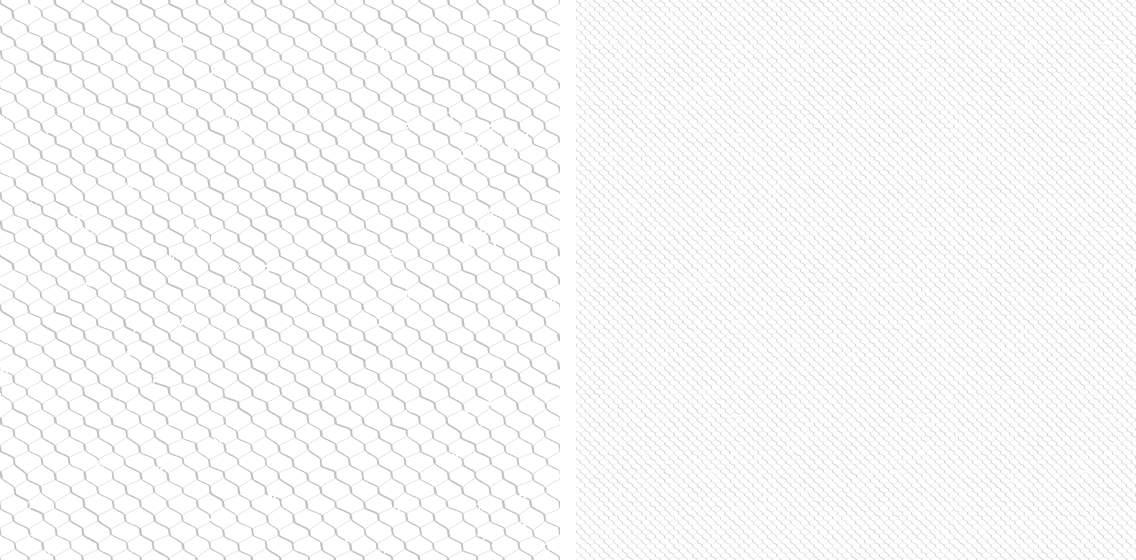
Left, the tile; right, the same tile 3 across and 3 down.
This pattern is drawn by a Shadertoy shader. Its source:

```glsl
// Chain-link wire mesh in pale grey on white: a staggered lattice of short upright
// knots joined by heavy falling strands and hairline rising strands. Each knot is
// jittered and a few are chipped; hashes and noise wrap so the sheet tiles.

const float REPEATS = 20.0;                  // cells across and down
const float GRID = 2.0 * REPEATS;            // half-cell lattice, the working unit
const vec3 PAPER = vec3(1.0);
const vec3 WIRE = vec3(0.755, 0.765, 0.765);
const float KNOT_HALF_HEIGHT = 0.17;
const float KNOT_HALF_WIDTH = 0.078;
const float HEAVY_MIN = 0.036;               // half widths of the strands
const float HEAVY_MAX = 0.068;
const float HAIRLINE = 0.014;
const float JITTER = 0.10;                   // largest knot displacement
const float BEND = 0.62;                     // 0 straight, 1 upright at the knots
const float ROUGHNESS = 0.022;
const float CHIPPED_SHARE = 0.09;
const float CHIP_RADIUS = 0.42;
const float GRAIN = 8.0;                     // noise cells per lattice unit

// Integer hash giving three values in 0..1
vec3 hash3(vec2 cell, uint salt) {
    uvec3 v = uvec3(uvec2(cell), salt) * 1664525u + 1013904223u;
    v.x += v.y * v.z; v.y += v.z * v.x; v.z += v.x * v.y;
    v ^= v >> 16u;
    v.x += v.y * v.z; v.y += v.z * v.x; v.z += v.x * v.y;
    return vec3(v >> 8u) / 16777216.0;
}

// Value noise with a whole-number period
float wrappedNoise(vec2 p, float period) {
    vec2 i = floor(p), f = fract(p);
    f = f * f * (3.0 - 2.0 * f);
    vec2 lo = mod(i, period), hi = mod(i + 1.0, period);
    float bottom = mix(hash3(lo, 7u).x, hash3(vec2(hi.x, lo.y), 7u).x, f.x);
    float top = mix(hash3(vec2(lo.x, hi.y), 7u).x, hash3(hi, 7u).x, f.x);
    return mix(bottom, top, f.y);
}

// Area-preserving coverage, so hairlines fade instead of vanishing
float coverage(float dist, float halfWidth, float pixel) {
    return clamp(halfWidth + 0.5 * pixel - dist, 0.0, min(2.0 * halfWidth, pixel)) / pixel;
}

// Displaced centre of a knot
vec2 knotCentre(vec2 node) {
    return node + JITTER * (2.0 * hash3(mod(node, GRID), 1u).xy - 1.0);
}

float knotHalfHeight(vec2 node) {
    return KNOT_HALF_HEIGHT * mix(0.75, 1.25, hash3(mod(node, GRID), 1u).z);
}

// Distance to an S-shaped strand from its upper end to its lower end
float strandDistance(vec2 p, vec2 upper, vec2 lower) {
    float drop = upper.y - lower.y;
    float along = (upper.y - p.y) / drop;
    float t = clamp(along, 0.0, 1.0);
    float s = mix(t, t * t * (3.0 - 2.0 * t), BEND);
    float slope = mix(1.0, 6.0 * t * (1.0 - t), BEND) * (lower.x - upper.x) / drop;
    float sideways = (p.x - mix(upper.x, lower.x, s)) / sqrt(1.0 + slope * slope);
    return length(vec2(sideways, (along - t) * drop));
}

float knotDistance(vec2 p, vec2 centre, float halfHeight) {
    p -= centre;
    p.x += 0.16 * p.y;                       // slight lean along the heavy strand
    p.y -= clamp(p.y, -halfHeight, halfHeight);
    return length(p);
}

void mainImage(out vec4 fragColor, in vec2 fragCoord) {
    vec2 p = fragCoord / iResolution.xy * GRID;
    float pixel = GRID / min(iResolution.x, iResolution.y);
    float grain = wrappedNoise(p * GRAIN, GRID * GRAIN);
    float rough = ROUGHNESS * (grain - 0.5);

    // Nearest knot along the two diagonal lattice axes
    vec2 home = round(0.5 * vec2(p.x + p.y, p.x - p.y));
    float ink = 0.0, wear = 0.0;

    for (int j = -1; j <= 1; j++)
    for (int i = -1; i <= 1; i++) {
        vec2 axis = home + vec2(i, j);
        vec2 node = vec2(axis.x + axis.y, axis.x - axis.y);
        vec2 right = node + vec2(1.0, -1.0);
        vec2 left = node - 1.0;
        vec2 centre = knotCentre(node);
        float halfHeight = knotHalfHeight(node);
        vec2 start = centre - vec2(0.0, halfHeight);
        vec2 rightEnd = knotCentre(right) + vec2(0.0, knotHalfHeight(right));
        vec2 leftEnd = knotCentre(left) + vec2(0.0, knotHalfHeight(left));
        vec3 rnd = hash3(mod(node, GRID), 2u);

        // Knot, heavy strand, hairline strand
        float heavy = mix(HEAVY_MIN, HEAVY_MAX, rnd.x * rnd.x);
        float knotWidth = KNOT_HALF_WIDTH * mix(0.8, 1.15, rnd.y);
        ink = max(ink, coverage(knotDistance(p, centre, halfHeight) + rough, knotWidth, pixel));
        ink = max(ink, coverage(strandDistance(p, start, rightEnd) + rough, heavy, pixel));
        ink = max(ink, coverage(strandDistance(p, start, leftEnd), HAIRLINE, pixel));

        // Chipped patch somewhere along the heavy strand
        vec2 chip = mix(centre, rightEnd, 0.6 * rnd.y);
        float patchMask = 1.0 - smoothstep(0.5, 1.0, length(p - chip) / CHIP_RADIUS);
        wear = max(wear, patchMask * step(rnd.z, CHIPPED_SHARE));
    }

    // Flaked gaps and a few loose crumbs
    ink *= 1.0 - wear * smoothstep(0.45, 0.60, grain);
    ink = max(ink, 0.5 * wear * smoothstep(0.10, 0.03, grain));

    fragColor = vec4(mix(PAPER, WIRE, ink), 1.0);
}
```
